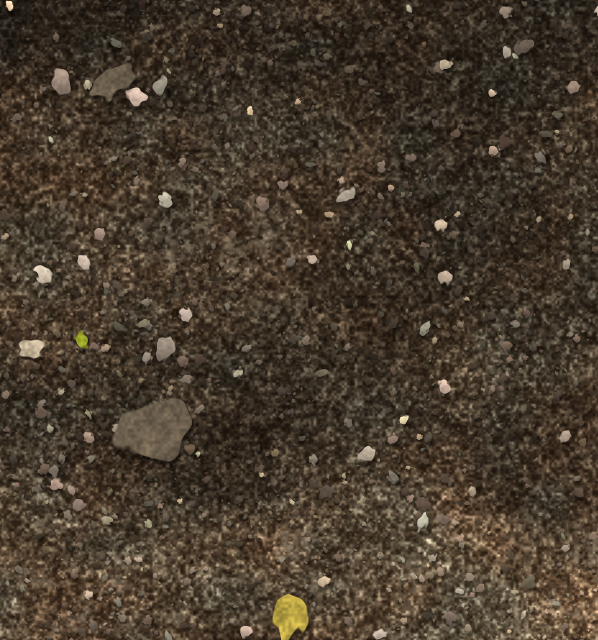
This texture is drawn by a Shadertoy shader. Its source:

```glsl
// Dark, gritty soil strewn with small pale stones, two rocks and a few leaf scraps.
// Layered value noise forms the ground, jittered grids scatter the grit over it,
// and a handful of larger pieces are drawn as noisy ellipses.

// Three random values per grid cell
vec3 hash3(vec2 cell) {
    vec3 v = fract(cell.xyx * vec3(0.1031, 0.1030, 0.0973));
    v += dot(v, v.yxz + 33.33);
    return fract((v.xxy + v.yzz) * v.zyx);
}

// Value noise, hashing the four corners of a cell at once
float noise(vec2 p) {
    vec2 i = floor(p), f = fract(p);
    f = f * f * (3.0 - 2.0 * f);
    vec4 x = fract((i.x + vec4(0, 1, 0, 1)) * 0.1031);
    vec4 y = fract((i.y + vec4(0, 0, 1, 1)) * 0.1031);
    vec4 d = x * (y + 33.33) + y * (x + 33.33) + x * (x + 33.33);
    vec4 h = fract((x + y + 2.0 * d) * (x + d));
    vec2 row = mix(h.xz, h.yw, f.x);
    return mix(row.x, row.y, f.y);
}

float fbm(vec2 p) {
    mat2 turn = mat2(1.6, 1.2, -1.2, 1.6);
    vec2 q = turn * p + 31.0;
    return 0.57 * noise(p) + 0.285 * noise(q) + 0.145 * noise(turn * q + 57.0);
}

// Brown ramp from near black soil to pale stone
vec3 earth(float v) {
    return vec3(1.04 * v + 0.035, v, 0.88 * v - 0.025);
}

// Approximate distance to an ellipse with a ragged outline
float stone(vec2 p, vec2 radii, float angle, float seed) {
    float c = cos(angle), s = sin(angle);
    vec2 q = mat2(c, -s, s, c) * p / radii;
    float ragged = 0.75 * (noise(q * 1.6 + seed) - 0.5);
    return (length(q) - 1.0 + ragged) * min(radii.x, radii.y);
}

// One layer of grit: a jittered grid of stones that gather in clumps
vec3 scatter(vec3 col, vec2 p, float cells, float density, float tone, float seed) {
    vec2 home = floor(p * cells - 0.5);
    for (int k = 0; k < 4; k++) {
        vec2 id = home + vec2(k % 2, k / 2);
        vec3 place = hash3(id + seed);
        if (place.z > density * 1.6) continue;

        vec3 kind = hash3(id + seed + 211.0);
        float size = mix(0.17, 0.46, kind.x * kind.x) / cells;
        vec2 q = p - (id + 0.15 + 0.7 * place.xy) / cells;
        float reach = length(q) / size;
        if (reach > 2.0) continue;
        float clump = smoothstep(0.2, 0.8, noise(id / cells * 9.0 + seed));
        if (place.z > density * (0.4 + 1.2 * clump)) continue;

        float d = stone(q, size * vec2(1.0, mix(0.55, 0.95, kind.y)),
                        kind.z * 6.28, seed + floor(kind.y * 40.0));
        float shadow = smoothstep(1.5, 0.6, length(q + vec2(-0.15, 0.4) * size) / size);
        col *= 1.0 - 0.3 * shadow;
        vec3 face = earth(tone * exp(1.1 * (fract(kind.z * 17.0) - 0.5)));
        face *= 1.0 + 0.16 * (vec3(kind.y, 0.5, kind.x) - 0.5);
        face *= 0.96 + 0.16 * q.y / size;
        col = mix(col, face, smoothstep(0.0013, -0.0013, d));
    }
    return col;
}

// A single large piece with a mottled face and a soft contact shadow
vec3 piece(vec3 col, vec2 p, vec2 radii, float angle, vec3 tint, float seed) {
    if (length(p) > 1.5 * max(radii.x, radii.y) + 0.008) return col;
    float shadow = stone(p + vec2(-0.002, 0.004), radii, angle, seed);
    col *= 1.0 - 0.4 * smoothstep(0.005, -0.002, shadow);
    float mottle = 0.72 + 0.3 * noise(p * 70.0 + seed) + 0.3 * noise(p * 210.0 + seed);
    float d = stone(p, radii, angle, seed);
    return mix(col, tint * mottle, smoothstep(0.0015, -0.0015, d));
}

void mainImage(out vec4 fragColor, in vec2 fragCoord) {
    vec2 p = fragCoord / iResolution.y;

    // Fine crumbly ground
    float grain = noise(p * 140.0) + 0.85 * noise(p * 250.0 + 40.0) + 0.5 * fbm(p * 45.0 + 90.0) - 1.175;
    vec3 col = earth(0.195 * exp(grain));
    col *= 1.0 + (noise(p * 14.0 + 15.0) - 0.5) * vec3(0.18, 0.0, -0.1);

    // Small grit, then broad light and dark drifts over both
    col = scatter(col, p, 105.0, 0.42, 0.235, 20.0);
    col = scatter(col, p, 58.0, 0.28, 0.27, 350.0);
    float drift = fbm(p * vec2(3.0, 5.0) + 30.0) - 0.5;
    float edge = p.y + 0.12 * (noise(p * 7.0 + 70.0) - 0.5);
    drift += 0.36 * smoothstep(0.25, 0.13, edge) - 0.12 * smoothstep(0.7, 0.9, edge);
    col *= exp(drift);

    // Pale crusty patches
    vec2 bloom = p - vec2(0.34, 0.64);
    float crust = exp(-70.0 * dot(bloom, bloom)) + 0.9 * smoothstep(0.22, 0.1, edge);
    if (crust > 0.02) {
        crust *= smoothstep(0.48, 0.72, fbm(p * 22.0 + 8.0)) * smoothstep(0.3, 0.8, noise(p * 130.0 + 25.0));
        col = mix(col, earth(0.46), 0.65 * min(crust, 1.0));
    }

    // Sparse bright pebbles
    col = scatter(col, p, 40.0, 0.11, 0.44, 520.0);
    col = scatter(col, p, 25.0, 0.07, 0.53, 730.0);
    col *= 1.0 + 0.15 * grain;

    // Rocks, white stone and leaf scraps
    col = piece(col, p - vec2(0.245, 0.323), vec2(0.062, 0.045), 0.5, earth(0.37), 60.0);
    col = piece(col, p - vec2(0.176, 0.872), vec2(0.032, 0.02), 0.5, earth(0.37), 75.0);
    col = piece(col, p - vec2(0.051, 0.458), vec2(0.023, 0.014), 0.2, earth(0.68), 82.0);
    col = piece(col, p - vec2(0.128, 0.468), vec2(0.009, 0.012), 0.3, vec3(0.6, 0.64, 0.16), 93.0);
    col = piece(col, p - vec2(0.453, 0.034), vec2(0.022, 0.036), -0.25, vec3(0.74, 0.65, 0.27), 104.0);

    fragColor = vec4(clamp(col, 0.0, 1.0), 1.0);
}
```
